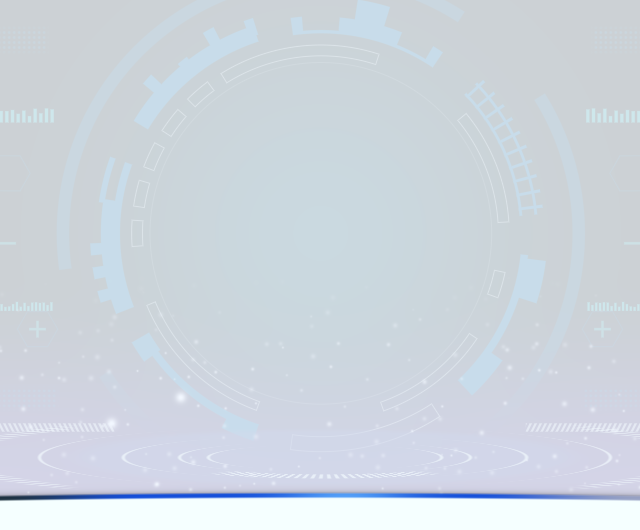
This background is drawn by a WebGL 1 fragment shader. Its source:

```glsl
precision highp float;
// Pale technical backdrop: a segmented dial, mirrored side gauges, a floor of
// flattened rings and a blue horizon, drawn with distance functions on a
// virtual canvas 636 units high with x = 0 at the centre.
uniform vec2 u_resolution;

float hash(vec2 p) {
  vec3 q = fract(p.xyx * vec3(.1031, .103, .0973));
  q += dot(q, q.yzx + 33.33);
  return fract((q.x + q.y) * q.z);
}
float fill(float d, float aa) { return 1. - smoothstep(-aa, aa, d); }
float outline(float d, float aa) { return fill(abs(d) - .5, aa); }
float glow(vec2 p, float r) { return exp(-dot(p, p) / (r * r)); }
float box(vec2 p, vec2 halfSize) {
  vec2 d = abs(p) - halfSize;
  return max(d.x, d.y);
}
float hexagon(vec2 p, float r) {
  p = abs(p);
  return max(p.y, p.x * .866 + p.y * .5) - r;
}
// Ring sector: q = (radius, degrees), inner and outer radius, start and end
float arc(vec2 q, float r0, float r1, float a0, float a1) {
  float turn = abs(mod(q.y - .5 * (a0 + a1) + 180., 360.) - 180.);
  return max(abs(q.x - .5 * (r0 + r1)) - .5 * (r1 - r0), radians(turn - .5 * (a1 - a0)) * q.x);
}
// Solid dial segments with teeth and steps
float dialBlocks(vec2 q) {
  float d = min(arc(q, 242., 262., 108., 149.), arc(q, 250., 271., 107.5, 110.));
  for (int i = 0; i < 3; i++) {
    float k = float(i), a = 117.5 + 9.7 * k, b = 182.5 + 6. * k;
    d = min(d, arc(q, 250., 279. - 13. * mod(k, 2.), a, a + 3.));
    d = min(d, arc(q, 250., 277., b, b + 3.));
  }
  d = min(d, arc(q, 240., 244., 57., 98.));
  d = min(d, arc(q, 240., 261., 95., 98.));
  d = min(d, arc(q, 240., 260., 68., 85.));
  d = min(d, arc(q, 240., 284., 73., 81.));
  d = min(d, arc(q, 240., 262., 56., 59.));
  d = min(d, arc(q, 241., 250., 160., 201.5));
  d = min(d, arc(q, 262., 269., 160., 172.));
  d = min(d, arc(q, 241., 264., 171., 201.5));
  d = min(d, arc(q, 241., 250., 211., 252.));
  d = min(d, arc(q, 238., 262., 210., 216.));
  d = min(d, arc(q, 241., 262., 243., 252.));
  d = min(d, arc(q, 241., 250., -47., -6.));
  d = min(d, arc(q, 241., 272., -18., -7.));
  return min(d, arc(q, 243., 266., -47., -35.));
}
// Two rails crossed by evenly spaced rungs
float dialLadder(vec2 q) {
  float rails = abs(abs(q.x - 250.) - 9.) - 1.7;
  float rungs = radians(abs(mod(q.y - 5., 4.) - 2.) - .4) * q.x;
  return max(min(rails, rungs), arc(q, 239., 268., 5., 44.));
}
// Hollow dial segments
float dialFrames(vec2 q) {
  float d = min(arc(q, 213., 226., 72., 122.), arc(q, 213., 226., 3.5, 39.5));
  d = min(d, arc(q, 215., 226., 202.5, 250.));
  d = min(d, arc(q, 215., 226., 289.5, 326.));
  d = min(d, arc(q, 213., 226., -20., -12.));
  for (int i = 0; i < 5; i++) {
    float a = 180. - 12.3 * float(i);
    d = min(d, arc(q, 214., 227., a - 4., a + 4.));
  }
  return min(d, arc(q, 244., 262., 262., 303.));
}
// Bars of random height standing on y = 0, from x = 0 outwards
float barChart(vec2 p, float pitch, float height, float aa) {
  float h = height * (.35 + .65 * hash(vec2(floor(p.x / pitch), height)));
  float bar = box(vec2(mod(p.x, pitch) - .5 * pitch, p.y - .5 * h), vec2(.29 * pitch, .5 * h));
  return fill(max(bar, -p.x), aa);
}
float dotRows(vec2 p, vec2 halfSize, float aa) {
  return fill(length(mod(p, 6.) - 3.) - 1.6, aa) * fill(box(p, halfSize), 4.);
}
// Scattered lights, at most one per cell
float specks(vec2 p, float cell, float share) {
  vec2 id = floor(p / cell), spot = .2 + .6 * vec2(hash(id + 7.), hash(id + 31.));
  return step(hash(id), share) * glow(p - (id + spot) * cell, 1.2 + 2. * hash(id + 53.));
}
// Flattened rings, brightest at their ends, and radial ticks in front
float floorRings(vec2 e, float aa) {
  float r = length(e), ends = pow(abs(e.x) / max(r, 1.), 6.), sum = 0.;
  for (int i = 0; i < 4; i++) {
    float k = float(i);
    sum += fill(abs(r - 140. - 18. * k - 16.5 * k * k) - 2., 2. * aa) * ends;
  }
  float a = degrees(atan(e.x, -e.y)), tick = fill(abs(mod(a, 2.6) - 1.3) - .6, .35);
  sum += tick * fill(abs(r - 205.) - 22., 5.) * fill(abs(a) - 36., 5.);
  return sum + .7 * tick * fill(abs(r - 445.) - 16., 6.) * smoothstep(290., 330., abs(e.x));
}

void main() {
  float px = 636. / u_resolution.y, aa = .75 * px;
  vec2 p = (gl_FragCoord.xy - vec2(.5 * u_resolution.x, 0.)) * px;
  vec2 dial = p - vec2(1., 356.), ground = (p - vec2(6., 87.)) * vec2(1., 9.);
  vec2 q = vec2(length(dial), degrees(atan(dial.y, dial.x))), side = vec2(abs(p.x), p.y);
  vec3 white = vec3(.94, .97, .99), ice = vec3(.78, .87, .93);
  // Backdrop: grey above, lavender below, cool glow in the dial
  vec3 col = mix(vec3(.83, .83, .905), vec3(.8, .82, .835), smoothstep(60., 300., p.y));
  col = mix(col, vec3(.79, .855, .885), .85 * glow(dial, 210.));
  // Dial
  float sweep = min(arc(q, 302., 317., 57., 188.), arc(q, 302., 317., -55., 32.));
  sweep = min(sweep, arc(q, 302., 317., 213., 233.));
  col = mix(col, ice, .42 * fill(sweep, aa) * smoothstep(90., 260., p.y));
  col = mix(col, ice, .85 * fill(min(dialBlocks(q), dialLadder(q)), aa));
  col = mix(col, white, .5 * outline(dialFrames(q), aa) + .18 * outline(q.x - 205., aa));
  // Side gauges
  vec2 badge = side - vec2(339., 241.);
  float bars = barChart(side - vec2(318., 489.), 6.8, 17., aa);
  bars += barChart(side - vec2(320., 263.), 4.6, 11., aa);
  float plus = min(box(badge, vec2(10., 1.5)), box(badge, vec2(1.5, 10.)));
  plus = min(plus, box(side - vec2(376., 344.), vec2(11., 1.5)));
  col = mix(col, vec3(.81, .92, .94), .85 * bars + .6 * fill(plus, aa));
  float hexes = min(hexagon(badge, 21.), hexagon(side - vec2(372., 428.), 21.));
  float dots = dotRows(side - vec2(358., 588.), vec2(30., 14.), aa);
  dots += dotRows(side - vec2(352., 158.), vec2(36., 13.), aa);
  col = mix(col, ice, .35 * min(dots + outline(hexes, aa), 1.));
  float hatch = abs(mod(side.x - .5 * p.y, 6.) - 3.) - 1.5;
  col = mix(col, white, .6 * fill(max(hatch, box(side - vec2(318., 123.), vec2(71., 5.))), aa));
  // Floor
  col = mix(col, vec3(.82, .85, .925), .5 * fill(length(ground) - 300., 30.));
  col = mix(col, white, .75 * min(floorRings(ground, aa), 1.));
  // Specks and larger lights
  float light = .6 * specks(p, 34., .35) + .35 * specks(p + 90., 19., .2);
  light *= 1. - smoothstep(180., 320., p.y);
  light += glow(p - vec2(-167., 159.), 6.) + glow(p - vec2(-250., 128.), 6.);
  col = mix(col, vec3(.95, .97, 1.), min(light, 1.));
  // Horizon: bowed blue beam over a white base
  float u = p.x / 384., h = p.y - 41.5 + 3.5 * u * u;
  col *= 1. - .22 * exp(-abs(h - 3.) / 2.5);
  col = mix(col, vec3(.96, 1., 1.), fill(h, 1.5));
  vec3 beam = mix(vec3(.08, .16, .22), vec3(.04, .28, .85), smoothstep(-1., -.55, u));
  beam = mix(beam, vec3(.58, .62, .76), smoothstep(.45, 1., u));
  beam = mix(beam, vec3(.35, .68, 1.), .8 * glow(vec2(u - .08, 0.), .2));
  gl_FragColor = vec4(mix(col, beam, .95 * fill(abs(h) - 2.6, 1.6)), 1.);
}
```
